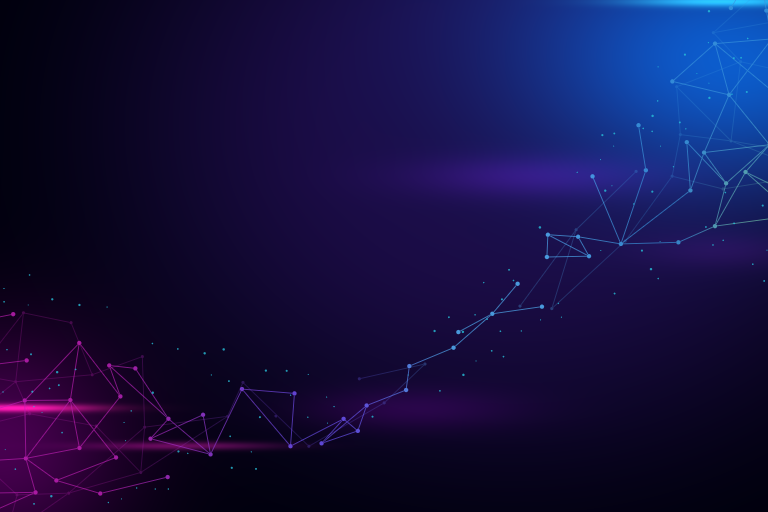
A WebGL 2 fragment shader for this background:

```glsl
#version 300 es
precision highp float;
// Glowing plexus network sweeping across a dark violet and blue backdrop.

uniform vec2 u_resolution;
out vec4 outColor;

float hash(vec2 p) {
    return fract(sin(dot(p, vec2(127.1, 311.7))) * 43758.5453);
}

vec2 hash2(vec2 p) {
    return vec2(hash(p), hash(p + 37.2));
}

// Soft elliptical light, 1 at its centre.
float glow(vec2 p, vec2 center, vec2 size) {
    vec2 q = (p - center) / size;
    return exp(-dot(q, q));
}

float segmentDistance(vec2 p, vec2 a, vec2 b) {
    vec2 ab = b - a;
    float t = clamp(dot(p - a, ab) / dot(ab, ab), 0.0, 1.0);
    return length(p - a - ab * t);
}

// Antialiased coverage of a shape with the given radius.
float coverage(float dist, float radius, float pixel) {
    return clamp((radius - dist) / pixel + 0.5, 0.0, 1.0);
}

// Signed offset from the rising band: below 1 inside, above 1 outside.
float bandOffset(vec2 p) {
    float center = 0.19 + 0.63 * smoothstep(0.6, 1.6, p.x);
    float d = p.x - 0.8;
    float halfWidth = 0.055 + d * d * (d > 0.0 ? 0.48 : 0.3);
    return abs(p.y - center) / halfWidth;
}

vec2 nodePosition(vec2 cell, float size, float seed) {
    return (cell + 0.1 + 0.8 * hash2(cell + seed)) * size;
}

// Jittered grid nodes inside the band, joined to some of their neighbours.
float network(vec2 p, float size, float seed, float radius, float pixel) {
    vec2 home = floor(p / size);
    float ink = 0.0;
    for (int j = -1; j <= 1; j++)
    for (int i = -1; i <= 1; i++) {
        vec2 cell = home + vec2(i, j);
        vec2 a = nodePosition(cell, size, seed);
        if (bandOffset(a) > 1.0) continue;
        ink = max(ink, coverage(length(p - a), radius, pixel));
        for (int k = 0; k < 4; k++) {
            vec2 side = k == 0 ? vec2(1.0, 0.0) : vec2(float(k > 1), float(k == 3 ? -1 : 1));
            vec2 b = nodePosition(cell + side, size, seed);
            float chance = k < 2 ? 0.62 : 0.36;
            if (bandOffset(b) > 1.0 || hash(cell + seed + float(k) * 5.3) > chance) continue;
            ink = max(ink, 0.8 * coverage(segmentDistance(p, a, b), 0.0009, pixel));
        }
    }
    return ink;
}

// Tiny sparks strewn around the band.
float sparks(vec2 p, float size, float pixel) {
    vec2 cell = floor(p / size);
    vec2 spot = nodePosition(cell, size, 71.0);
    float present = step(hash(cell + 9.4), 0.3) * step(bandOffset(spot), 1.35);
    float radius = mix(0.0008, 0.0024, hash(cell + 3.7));
    return present * coverage(length(p - spot), radius, pixel);
}

vec3 backdrop(vec2 p) {
    float d = length((p - vec2(1.0, 0.75)) * vec2(0.9, 1.1));
    vec3 col = mix(vec3(0.105, 0.045, 0.27), vec3(0.0, 0.0, 0.05), smoothstep(0.25, 1.0, d));
    // Blue light in the upper right
    col = mix(col, vec3(0.04, 0.39, 0.84), 0.88 * glow(p, vec2(1.45, 0.88), vec2(0.38, 0.24)));
    col += vec3(0.0, 0.04, 0.09) * glow(p, vec2(1.1, 1.0), vec2(0.38, 0.3));
    // Magenta haze in the lower left
    col += vec3(0.28, 0.0, 0.26) * glow(p, vec2(0.0, 0.13), vec2(0.24, 0.22));
    // Faint violet streaks
    col += vec3(0.11, 0.02, 0.18) * glow(p, vec2(1.04, 0.655), vec2(0.23, 0.04));
    col += vec3(0.11, 0.0, 0.13) * glow(p, vec2(0.8, 0.2), vec2(0.21, 0.04));
    col += vec3(0.07, 0.01, 0.08) * glow(p, vec2(1.42, 0.51), vec2(0.16, 0.035));
    // Bright flares
    col += vec3(0.8, 0.1, 0.45) * glow(p, vec2(0.03, 0.203), vec2(0.16, 0.008));
    col += vec3(0.38, 0.04, 0.28) * glow(p, vec2(0.36, 0.129), vec2(0.17, 0.008));
    col += vec3(0.12, 0.5, 0.35) * glow(p, vec2(1.41, 0.997), vec2(0.18, 0.01));
    return col;
}

// Line colour runs from magenta through violet and sky blue to teal.
vec3 networkColor(vec2 p) {
    vec3 col = mix(vec3(0.74, 0.12, 0.7), vec3(0.42, 0.32, 0.95), smoothstep(0.15, 0.65, p.x));
    col = mix(col, vec3(0.32, 0.7, 0.97), smoothstep(0.65, 0.9, p.x));
    col = mix(col, vec3(0.22, 0.58, 0.86), smoothstep(1.05, 1.3, p.x));
    float teal = smoothstep(1.3, 1.48, p.x) * smoothstep(0.85, 0.55, p.y);
    return mix(col, vec3(0.45, 0.76, 0.66), teal);
}

void main() {
    vec2 p = gl_FragCoord.xy / u_resolution.y;
    float pixel = 1.0 / u_resolution.y;
    vec3 col = backdrop(p);
    vec3 lineColor = networkColor(p);
    col = mix(col, lineColor, 0.3 * network(p, 0.115, 23.0, 0.003, pixel));
    col = mix(col, lineColor, 0.85 * network(p, 0.085, 5.0, 0.0042, pixel));
    col = mix(col, vec3(0.15, 0.75, 0.85), 0.8 * sparks(p, 0.036, pixel));
    outColor = vec4(col, 1.0);
}
```
